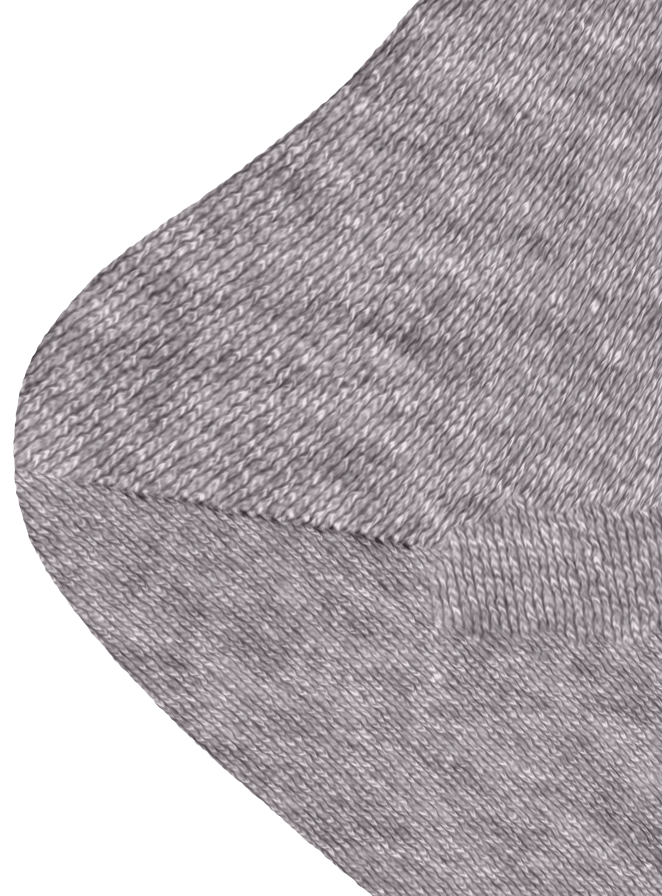
Reproduce this texture procedurally as a Shadertoy shader.

```glsl
// Heathered grey knit fabric with a rounded heel outline and a slanted seam on white.
#define WALE_SIZE vec2(0.0128, 0.0118)
#define FINE_SIZE vec2(0.0088, 0.0085)
#define RIB_SIZE vec2(0.0105, 0.0105)
#define BASE_GREY 0.585
#define STITCH_DEPTH 0.22
#define HEATHER_DEPTH 0.25
#define FIBRE_DEPTH 0.20
#define SEAM_HEIGHT 0.481
#define SEAM_SLOPE 0.195
#define BEAD_SPACING 0.0165

float hash(vec2 p) {
    return fract(sin(dot(p, vec2(127.1, 311.7))) * 43758.5453);
}

float noise(vec2 p) {
    vec2 i = floor(p), f = fract(p);
    f = f * f * (3.0 - 2.0 * f);
    return mix(mix(hash(i), hash(i + vec2(1, 0)), f.x),
               mix(hash(i + vec2(0, 1)), hash(i + vec2(1, 1)), f.x), f.y);
}

float fbm(vec2 p) {
    float sum = 0.0, amp = 0.5;
    for (int i = 0; i < 4; i++) {
        sum += amp * noise(p);
        p = p * 2.03 + 17.3;
        amp *= 0.5;
    }
    return sum / 0.9375;
}

// Left boundary at height y: a smooth spline through evenly spaced knots.
float outlineX(float y) {
    const float knots[13] = float[13](0.54, 0.416, 0.299, 0.189, 0.098, 0.033,
        0.0155, 0.036, 0.116, 0.254, 0.378, 0.467, 0.55);
    float s = clamp(y, 0.0, 0.9999) * 10.0;
    int i = int(s);
    float t = fract(s);
    float a = knots[i], b = knots[i + 1], c = knots[i + 2], d = knots[i + 3];
    return b + 0.5 * t * (c - a + t * (2.0 * a - 5.0 * b + 4.0 * c - d
             + t * (3.0 * (b - c) + d - a)));
}

// Columns of V stitches; x runs across the columns, y along them.
float knit(vec2 q, vec2 cell) {
    vec2 s = q / cell;
    s += 0.45 * (vec2(noise(q * 95.0), noise(q * 95.0 + 31.0)) - 0.5);
    float column = floor(s.x);
    float side = fract(s.x) - 0.5;
    float row = s.y + 1.3 * abs(side + 0.12) + 0.5 * hash(vec2(column, 3.0));
    float strand = 0.5 + 0.5 * cos(6.2832 * row);
    float body = 1.0 - smoothstep(0.2, 0.5, abs(side));
    float yarn = hash(vec2(column, floor(row + 0.5))) - 0.5;
    float fibre = noise(q * vec2(430.0, 210.0)) - 0.5;
    return body * (0.7 + (0.75 + 0.9 * yarn) * strand) - 0.7
        + FIBRE_DEPTH / STITCH_DEPTH * fibre;
}

// Melange yarn: short streaks drawn out along the courses.
float heather(vec2 q) {
    float broad = fbm(q * vec2(13.0, 36.0)) - 0.5;
    float fine = fbm(q * vec2(60.0, 130.0) + 40.0) - 0.5;
    return 0.85 * broad + 0.85 * fine;
}

vec2 turn(vec2 p, float angle) {
    float c = cos(angle), s = sin(angle);
    return vec2(s * p.x - c * p.y, c * p.x + s * p.y);
}

float fabric(vec2 p, float seamY) {
    // Upper columns rise to the right and steepen toward the far side.
    vec2 upper = turn(p, 0.64);
    float bend = max(p.x - 0.28, 0.0);
    upper += vec2(0.85, -0.25) * bend * bend;
    vec2 lower = turn(p, -0.68);
    lower.x -= 0.18 * p.x * p.x;
    vec2 ribs = vec2(p.x + 0.22 * p.y + 0.6 * (p.y - 0.4) * (p.y - 0.4), p.y);

    float d = p.y - seamY;
    float above = smoothstep(-0.003, 0.003, d);
    float ribArea = smoothstep(0.41, 0.57, p.x) * smoothstep(-0.16, -0.04, d)
        * (1.0 - smoothstep(0.0, 0.10, d));
    ribArea = smoothstep(0.35, 0.65, ribArea + 0.5 * (noise(p * 45.0) - 0.5));
    float stitch = mix(0.9 * knit(lower, FINE_SIZE), knit(upper, WALE_SIZE), above);
    stitch = mix(stitch, knit(ribs, RIB_SIZE), ribArea);
    float grey = BASE_GREY + STITCH_DEPTH * stitch
        + HEATHER_DEPTH * heather(turn(p, 1.15));

    // Sparse pale slubs.
    vec2 slub = turn(p, 0.9) * vec2(85.0, 60.0);
    float rare = step(0.985, hash(floor(slub) + 9.0));
    return grey + 0.17 * rare * (1.0 - smoothstep(0.1, 0.4, length(fract(slub) - 0.5)));
}

// Broken join: uneven dark holes with pale loops above and between.
float seam(vec2 p, float d) {
    float span = smoothstep(0.075, 0.10, p.x) * (1.0 - smoothstep(0.45, 0.48, p.x));
    float id = floor(p.x / BEAD_SPACING);
    float x = (fract(p.x / BEAD_SPACING) - 0.5) * BEAD_SPACING;
    float chance = hash(vec2(id, 5.0));
    vec2 q = vec2(x + 0.4 * d, d + 0.008 * (chance - 0.5));
    float hole = exp(-dot(q, q) / 0.000022);
    vec2 loopPos = q - vec2(0.006, 0.004);
    float loopGlow = exp(-dot(loopPos, loopPos) / 0.000016);
    float crease = exp(-d * d / 0.00003) * noise(p * 110.0);
    float strength = mix(0.6, 1.0, smoothstep(0.12, 0.3, p.x));
    return span * strength * (0.20 * loopGlow - (0.15 + 0.2 * chance) * hole - 0.16 * crease);
}

void mainImage(out vec4 fragColor, in vec2 fragCoord) {
    vec2 p = fragCoord / iResolution.y;
    float seamY = SEAM_HEIGHT - SEAM_SLOPE * min(p.x, 0.5);
    float slope = (outlineX(p.y + 0.004) - outlineX(p.y - 0.004)) / 0.008;
    float inside = (p.x - outlineX(p.y)) / sqrt(1.0 + slope * slope);
    inside += 0.002 * (noise(p * 160.0) - 0.5);

    float grey = fabric(p, seamY) + seam(p, p.y - seamY);
    // Rounded rim, and a pale patch where the seam ends.
    grey -= 0.05 * exp(-max(inside, 0.0) / 0.012);
    vec2 patchPos = (p - vec2(0.50, 0.385)) / vec2(0.045, 0.020);
    grey += 0.06 * exp(-dot(patchPos, patchPos));
    vec3 cloth = clamp(grey, 0.2, 0.9) + vec3(0.016, -0.014, 0.006);

    float soft = 0.8 / iResolution.y;
    fragColor = vec4(mix(vec3(1.0), cloth, smoothstep(-soft, soft, inside)), 1.0);
}
```
